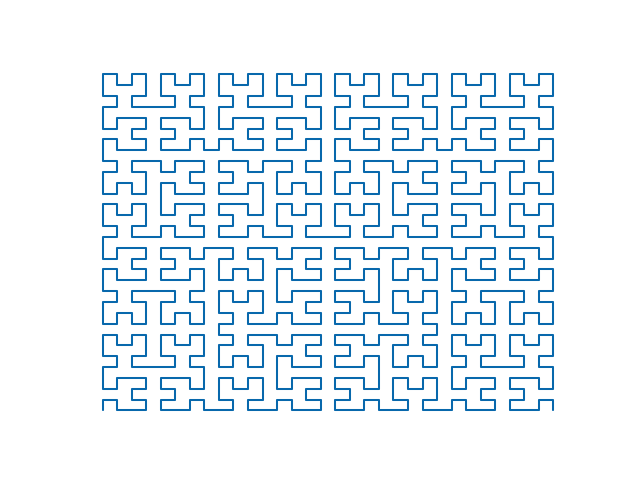
Write a WebGL 2 fragment shader that draws this pattern.

```glsl
#version 300 es
precision highp float;
// A fifth-order Hilbert curve: one thin blue line folded over a 32 x 32 grid on white.

uniform vec2 u_resolution;
out vec4 fragColor;

const vec3 PAPER = vec3(1.0);
const vec3 INK = vec3(0.031, 0.408, 0.675);
const int SIDE = 32;                             // grid nodes per side, a power of two
const vec2 CURVE_MIN = vec2(0.16023, 0.145);     // lower left node, fraction of canvas
const vec2 CURVE_SIZE = vec2(0.70455, 0.7);      // span of the nodes, fraction of canvas
const vec2 SNAP_STEPS = vec2(640.0, 480.0);      // node positions round to this lattice
const float LINE_WIDTH = 0.00425;                // fraction of canvas height

// Order in which the curve visits a grid node; it runs from lower left to lower right.
int hilbertIndex(ivec2 node) {
  int index = 0;
  for (int s = SIDE / 2; s > 0; s /= 2) {
    ivec2 quadrant = (node & s) / s;
    index += s * s * ((3 * quadrant.x) ^ quadrant.y);
    if (quadrant.y == 0) {
      if (quadrant.x == 1) node = SIDE - 1 - node;
      node = node.yx;
    }
  }
  return index;
}

// Canvas position of a node, from 0 to 1, with the slightly uneven lattice spacing.
vec2 nodePosition(ivec2 node) {
  vec2 position = CURVE_MIN + CURVE_SIZE * vec2(node) / float(SIDE - 1);
  return floor(position * SNAP_STEPS + 0.5) / SNAP_STEPS;
}

float segmentDistance(vec2 p, vec2 a, vec2 b) {
  vec2 ab = b - a;
  float t = clamp(dot(p - a, ab) / dot(ab, ab), 0.0, 1.0);
  return length(p - a - ab * t);
}

void main() {
  vec2 uv = gl_FragCoord.xy / u_resolution;
  vec2 toHeight = vec2(u_resolution.x / u_resolution.y, 1.0);

  // Nearest node of the grid
  vec2 grid = (uv - CURVE_MIN) / CURVE_SIZE * float(SIDE - 1);
  ivec2 node = clamp(ivec2(floor(grid + 0.5)), 0, SIDE - 1);
  vec2 center = nodePosition(node) * toHeight;
  int index = hilbertIndex(node);

  // Segments to the neighbours visited just before and after
  float dist = 1.0;
  for (int i = 0; i < 4; i++) {
    int direction = 1 - 2 * (i / 2);
    ivec2 neighbour = node + (i % 2 == 0 ? ivec2(direction, 0) : ivec2(0, direction));
    if (neighbour != clamp(neighbour, 0, SIDE - 1)) continue;
    if (abs(hilbertIndex(neighbour) - index) != 1) continue;
    vec2 end = nodePosition(neighbour) * toHeight;
    dist = min(dist, segmentDistance(uv * toHeight, center, end));
  }

  // Smooth line coverage
  float coverage = clamp((0.5 * LINE_WIDTH - dist) * u_resolution.y + 0.5, 0.0, 1.0);
  fragColor = vec4(mix(PAPER, INK, coverage), 1.0);
}
```
